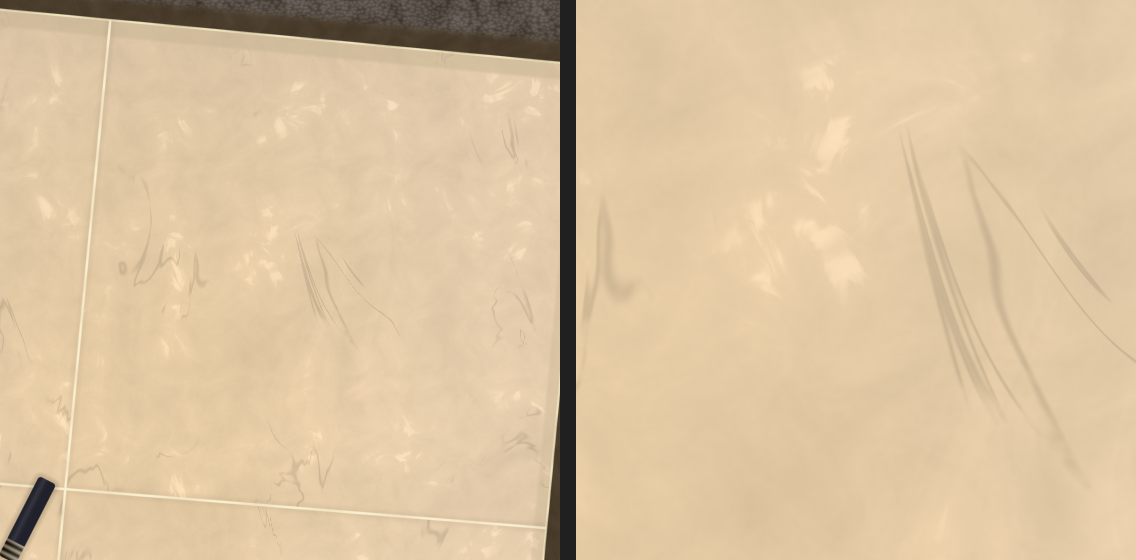
Left, the full canvas; right, a detail of the centre.
Reproduce this texture procedurally as a Shadertoy shader.

```glsl
// Beige stone floor tiles with thin cream joints, slightly rotated, bordered by
// dark carpet at the top and right, with a dark rounded pen at the lower left.
// Stone is warped layered sines plus cellular grain; edges are signed distances.

vec2 hash2(vec2 p) {
    vec3 q = fract(p.xyx * vec3(0.1031, 0.1030, 0.0973));
    q += dot(q, q.yzx + 33.33);
    return fract((q.xx + q.yz) * q.zy);
}

// Distance to the nearest scattered point
float cells(vec2 p) {
    vec2 id = floor(p), f = fract(p);
    float d = 2.0;
    for (int y = -1; y <= 1; y++)
        for (int x = -1; x <= 1; x++) {
            vec2 o = vec2(x, y);
            d = min(d, length(o + hash2(id + o + 100.0) - f));
        }
    return d;
}

// Rotated, self-warping sine octaves, roughly -0.8 to 0.8
float layers(vec2 p) {
    float sum = 0.0, amp = 0.5;
    for (int i = 0; i < 7; i++) {
        p = mat2(1.28, 0.96, -0.96, 1.28) * p + 0.9 * sin(p.yx * 1.1 + float(i));
        sum += amp * sin(p.x) * sin(p.y);
        amp *= 0.64;
    }
    return sum;
}

float line(float d, float halfWidth, float px) {
    return 1.0 - smoothstep(halfWidth - px, halfWidth + px, abs(d));
}

vec3 stone(vec2 uv, vec2 tile) {
    vec2 p = uv + tile * vec2(3.7, 5.3);
    float broad = layers(p * 3.5);
    float mottle = layers(p * vec2(13.0, 10.0) + broad);
    float fine = layers(p * 45.0 + 7.0);
    float grain = cells(p * 150.0) - 0.5;
    float tone = 0.64 + 0.28 * broad + 0.38 * mottle + 0.25 * fine + 0.12 * grain;
    tone -= 0.45 * smoothstep(0.6, 1.0, uv.y);
    vec3 col = mix(vec3(0.85, 0.76, 0.64), vec3(0.92, 0.82, 0.69), tone);

    // Broken, mostly upright veins and pale flecks
    float ridge = abs(layers(p * vec2(9.0, 4.5) + 2.0) + 0.05);
    float vein = (1.0 - smoothstep(0.0, 0.045, ridge)) * smoothstep(0.0, 0.4, layers(p * 6.0 + 9.0));
    col *= 1.0 - 0.10 * vein;
    col += 0.05 * smoothstep(0.25, 0.6, mottle) * smoothstep(0.1, 0.5, fine);

    // Sandy warmth towards the lower left
    float warm = 1.0 - smoothstep(0.1, 0.65, length((uv - vec2(0.28, 0.28)) * vec2(1.0, 0.8)));
    return col + warm * vec3(0.008, 0.002, -0.025);
}

vec3 carpet(vec2 uv, float gap) {
    float tuft = cells(uv * vec2(130.0, 170.0));
    float clump = layers(uv * 40.0);
    vec3 pile = vec3(0.33, 0.30, 0.27) + 0.14 * (0.5 - tuft) + 0.07 * clump;
    vec3 strip = vec3(0.29, 0.235, 0.17) + 0.025 * clump;
    return mix(strip, pile, smoothstep(0.025, 0.05, gap));
}

void mainImage(out vec4 fragColor, in vec2 fragCoord) {
    vec2 uv = fragCoord / iResolution.xy;
    float px = 0.8 / min(iResolution.x, iResolution.y);

    // Signed distances to the floor borders (positive inside) and tile joints
    float top = 0.983 - 0.095 * uv.x - uv.y;
    float right = 0.970 + 0.095 * uv.y - uv.x;
    float jointX = uv.x - 0.1045 - 0.096 * uv.y;
    float jointY = uv.y - 0.136 + 0.081 * uv.x;
    float inside = min(top, right);

    vec3 col = stone(uv, step(0.0, vec2(jointX, jointY)));

    // Duller bevels just inside the borders
    float bevel = 1.0 - smoothstep(0.026, 0.034, top);
    bevel = max(bevel, 0.7 * (1.0 - smoothstep(0.018, 0.026, right)));
    col = mix(col, vec3(0.78, 0.71, 0.58), 0.55 * bevel);

    // Joints, with a faint soiled margin and slightly uneven strength
    float joint = min(abs(jointX), abs(jointY));
    col *= 1.0 - 0.04 * (1.0 - smoothstep(0.003, 0.014, joint));
    float wear = 0.88 + 0.12 * sin(uv.x * 41.0 + 3.0 * sin(uv.y * 37.0));
    col = mix(col, vec3(0.98, 0.94, 0.81), wear * line(joint, 0.0022, px));

    // Carpet outside, then the pale border trim
    col = mix(carpet(uv, -inside), col, smoothstep(-px, px, inside));
    col = mix(col, vec3(0.94, 0.90, 0.75), wear * line(inside, 0.0019, px));

    // Pen: rounded barrel, side highlight and metal tip with rings
    vec2 tail = vec2(0.015, 0.005), axis = vec2(0.068, 0.133);
    float along = dot(uv - tail, axis) / dot(axis, axis);
    float across = dot(uv - tail, normalize(vec2(axis.y, -axis.x)));
    vec2 box = abs(vec2(across, (along - 0.5) * length(axis))) - vec2(0.011, 0.0735);
    float pen = length(max(box, 0.0)) + min(max(box.x, box.y), 0.0) - 0.006;
    vec3 barrel = vec3(0.13, 0.13, 0.17) + 0.07 * exp(-pow((across + 0.006) / 0.005, 2.0));
    vec3 metal = vec3(0.36, 0.33, 0.28) + 0.2 * sin(along * 75.0) + 6.0 * across;
    barrel = mix(metal, barrel, smoothstep(0.19, 0.21, along));
    col *= 1.0 - 0.15 * (1.0 - smoothstep(0.0, 0.012, pen));
    col = mix(col, barrel, 1.0 - smoothstep(-px, px, pen));

    fragColor = vec4(clamp(col, 0.0, 1.0), 1.0);
}
```
